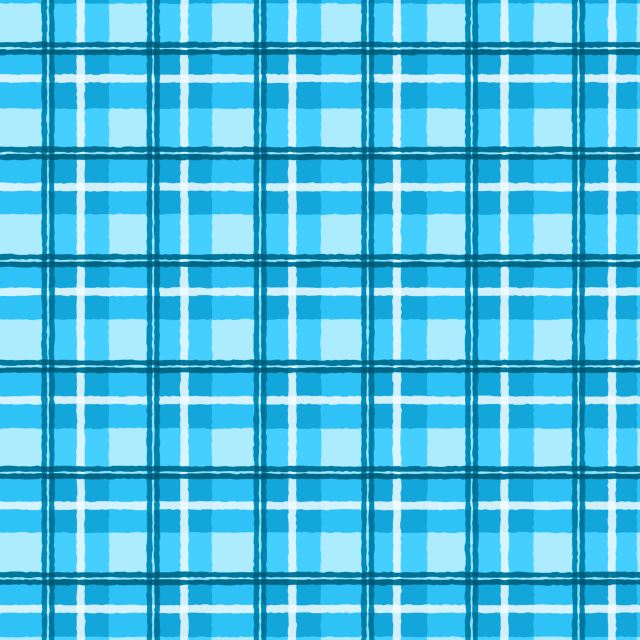
A WebGL 1 fragment shader for this pattern:

```glsl
precision highp float;
// Blue hand-drawn plaid: translucent wide bands cross in both directions, overlaid by
// single white stripes and twin dark stripes. Each axis is a repeated 1D profile whose
// stripes shift a little per repeat and whose edges are roughened by value noise.

uniform vec2 u_resolution;

#define REPEATS 6.024      // plaid cells across and down
#define PHASE 0.25         // shift of the first cell, in cells
#define SHIFT 0.022        // placement variation per repeat, in cells
#define ROUGHNESS 0.010    // edge wobble, in cells
#define GRAIN 170.0        // wobble steps across the canvas
#define PAIR_GAP 0.035     // twin stripe offset from the pair centre
#define INK_HALF 0.025     // half width of a dark stripe
#define WHITE_HALF 0.038   // half width of a white stripe
#define WHITE_ALPHA 0.84

const vec3 PALE = vec3(0.68, 0.92, 1.00);
const vec3 BAND_V = vec3(0.265, 0.81, 1.00);
const vec3 BAND_H = vec3(0.18, 0.76, 0.97);
const vec3 BAND_CROSS = vec3(0.07, 0.65, 0.86);
const vec3 WHITE = vec3(0.96, 0.99, 1.00);
const vec3 INK_V = vec3(0.0, 0.54, 0.72);
const vec3 INK_H = vec3(0.0, 0.465, 0.61);

float hash(float n) {
  return fract(sin(n * 12.9898) * 43758.5453);
}

float noise(float x, float seed) {
  float i = floor(x), f = fract(x);
  float offset = seed * 311.7;
  return mix(hash(i + offset), hash(i + 1.0 + offset), f * f * (3.0 - 2.0 * f));
}

// Signed edge offset made of fine bristle marks and a slower drift
float wobble(float along, float seed) {
  float fine = noise(along * GRAIN, seed) - 0.5;
  float slow = noise(along * GRAIN * 0.35, seed + 0.37) - 0.5;
  return ROUGHNESS * (fine + 0.6 * slow);
}

float shift(float seed) {
  return SHIFT * (2.0 * hash(seed + 0.5) - 1.0);
}

// Coverage of a rough stripe running from lo to hi
float stripe(float t, float along, float lo, float hi, float seed, float aa) {
  lo += wobble(along, seed);
  hi += wobble(along, seed + 0.71);
  return smoothstep(-aa, aa, t - lo) * smoothstep(-aa, aa, hi - t);
}

// Profile of one axis: x = band, y = white stripe, z = dark pair, w = pale gap thread
vec4 profile(float across, float along, float axis, float aa) {
  float cell = across * REPEATS - PHASE;
  float t = fract(cell);
  float seed = floor(cell) * 7.0 + axis * 101.0 + 23.0;

  float pair = 0.20 + 0.7 * shift(seed);
  float white = 0.496 + shift(seed + 1.0);
  float bandEnd = 0.762 + shift(seed + 2.0);

  float left = pair - PAIR_GAP;
  float right = pair + PAIR_GAP;
  vec4 cover;
  cover.x = stripe(t, along, pair, bandEnd, seed, aa);
  cover.y = stripe(t, along, white - WHITE_HALF, white + WHITE_HALF, seed + 1.0, aa);
  cover.z = max(stripe(t, along, left - INK_HALF, left + INK_HALF, seed + 2.0, aa),
                stripe(t, along, right - INK_HALF, right + INK_HALF, seed + 3.0, aa));
  cover.w = stripe(t, along, pair - 0.011, pair + 0.011, seed + 4.0, aa);
  return cover;
}

// Dark ink keeps some of the brightness below it
vec3 inkOver(vec3 below, vec3 ink, float cover) {
  return mix(below, ink * (0.45 + 0.6 * below.g), cover);
}

void main() {
  vec2 p = gl_FragCoord.xy / u_resolution;
  p.y = 1.0 - p.y;
  vec2 aa = 0.75 * REPEATS / u_resolution;

  vec4 v = profile(p.x, p.y, 0.0, aa.x);
  vec4 h = profile(p.y, p.x, 1.0, aa.y);

  // Wide bands and their overlap
  vec3 color = mix(mix(PALE, BAND_V, v.x), mix(BAND_H, BAND_CROSS, v.x), h.x);

  // Pale threads inside the dark pairs
  color = mix(color, PALE, 0.8 * max(v.w, h.w));

  // White stripes
  color = mix(color, WHITE, WHITE_ALPHA * h.y);
  color = mix(color, WHITE, WHITE_ALPHA * v.y);

  // Dark pairs, horizontal ones on top
  color = inkOver(color, INK_V, v.z);
  color = inkOver(color, INK_H, h.z);

  gl_FragColor = vec4(color, 1.0);
}
```
